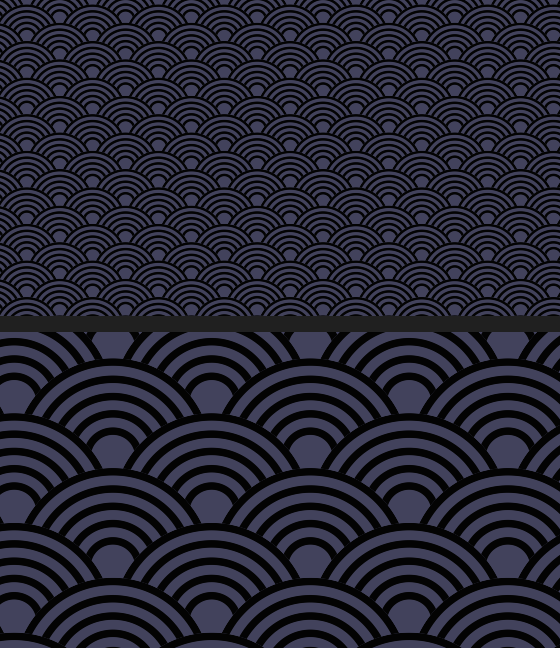
Top: the whole. Bottom: its middle third, enlarged.
Reproduce this pattern procedurally as a Shadertoy shader.

```glsl
// Overlapping wave scales: staggered rows of discs ringed by five dark lines.
// Rows are layered back to front, each lower row covering the one above it.
// Lengths are in scale widths; 4.8 widths span the canvas height.

const float ROW_STEP = 0.2778;
const float RADIUS = 0.5;

// Signed distance to the nearest of five concentric lines
float ringDistance(float r) {
    float depth = RADIUS - 0.019 - r;
    float ring = clamp(round(depth / 0.0875), 0.0, 4.0);
    return abs(depth - 0.0875 * ring) - 0.019;
}

void mainImage(out vec4 fragColor, in vec2 fragCoord) {
    float pixel = 4.8 / iResolution.y;
    vec2 p = (fragCoord - 0.5 * iResolution.xy) * pixel - vec2(0.154, 0.167);

    vec3 ink = vec3(0.01);
    vec3 slate = vec3(0.26, 0.26, 0.36);
    vec3 color = ink;

    // Only these rows can reach the point; the lowest is drawn last
    float lowestRow = floor((p.y - RADIUS) / ROW_STEP);
    for (int i = 5; i >= 0; i--) {
        float row = lowestRow + float(i);
        float stagger = 0.5 * mod(row, 2.0);
        vec2 local = vec2(fract(p.x - stagger + 0.5) - 0.5, p.y - row * ROW_STEP);
        float r = length(local);

        // Antialiased rings, then the silhouette of the scale
        float band = smoothstep(-0.6 * pixel, 0.6 * pixel, ringDistance(r));
        float inside = 1.0 - smoothstep(-0.6 * pixel, 0.6 * pixel, r - RADIUS);
        color = mix(color, mix(ink, slate, band), inside);
    }
    fragColor = vec4(color, 1.0);
}
```
